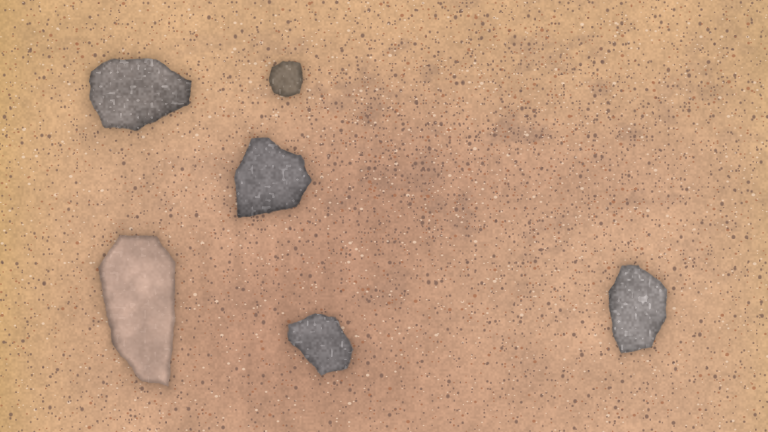
Write a Shadertoy shader that draws this texture.

```glsl
// Six stones resting on warm, speckled sand, seen from above.
// Sand is layered value noise with hashed flecks; stones are polygon
// distance fields with ragged rims, mineral grain and contact shadows.

float hash(vec2 cell) {
    uvec2 q = uvec2(ivec2(floor(cell))) * uvec2(1597u, 3797u);
    uint n = (q.x ^ q.y) * 2741u + q.y;
    n = (n ^ (n >> 15)) * 48271u;
    n = (n ^ (n >> 13)) * 69621u;
    return float((n ^ (n >> 16)) & 65535u) / 65535.0;
}

float noise(vec2 p) {
    vec2 i = floor(p), f = fract(p);
    f = f * f * (3.0 - 2.0 * f);
    return mix(mix(hash(i), hash(i + vec2(1, 0)), f.x),
               mix(hash(i + vec2(0, 1)), hash(i + vec2(1, 1)), f.x), f.y);
}

float fbm(vec2 p) {
    float sum = 0.0, amp = 0.5;
    for (int i = 0; i < 4; i++) {
        sum += amp * noise(p);
        p = mat2(1.6, 1.2, -1.2, 1.6) * p + 17.0;
        amp *= 0.5;
    }
    return sum / 0.9375;
}

// Soft elliptical weight, 1 at the centre
float blob(vec2 p, vec2 centre, vec2 radius) {
    vec2 d = (p - centre) / radius;
    return exp(-dot(d, d));
}

float polygonDistance(vec2 p, vec2 v[8]) {
    float d = dot(p - v[0], p - v[0]), side = 1.0;
    for (int i = 0, j = 7; i < 8; j = i, i++) {
        vec2 e = v[j] - v[i], w = p - v[i];
        vec2 b = w - e * clamp(dot(w, e) / dot(e, e), 0.0, 1.0);
        d = min(d, dot(b, b));
        bvec3 c = bvec3(p.y >= v[i].y, p.y < v[j].y, e.x * w.y > e.y * w.x);
        if (all(c) || all(not(c))) side = -side;
    }
    return side * sqrt(d);
}

// Sparse grains, one candidate per cell, tinted dark, rusty or pale
vec3 flecks(vec3 col, vec2 p, float scale, float density, float pixel) {
    vec2 g = p * scale, id = floor(g);
    float kind = hash(id + 71.0), size = mix(0.12, 0.28, hash(id + 33.0));
    vec2 centre = 0.3 + 0.4 * vec2(hash(id + 5.0), hash(id + 19.0));
    float d = length((fract(g) - centre) * vec2(1.0, 0.8 + 0.5 * kind)) - size;
    float mask = 1.0 - smoothstep(-pixel * scale, pixel * scale, d);
    vec3 tint = kind < 0.55 ? vec3(0.47, 0.37, 0.33)
              : kind < 0.78 ? vec3(0.66, 0.43, 0.31) : vec3(0.95, 0.84, 0.74);
    return mix(col, tint, mask * 0.75 * step(hash(id + 101.0), density));
}

vec3 sand(vec2 p, float pixel) {
    // Broad colour: yellow margins, rosy middle, dusky hollows
    vec3 col = mix(vec3(0.825, 0.66, 0.535), vec3(0.835, 0.675, 0.50),
                   smoothstep(0.55, 1.0, p.y) * 0.7);
    col = mix(col, vec3(0.80, 0.65, 0.44), 0.8 * exp(-p.x * 7.0));
    col = mix(col, vec3(0.80, 0.66, 0.48), 0.6 * exp((p.x - 1.78) * 10.0));
    float dusk = 0.75 * blob(p, vec2(0.62, 0.22), vec2(0.32, 0.30))
               + 0.65 * blob(p, vec2(0.88, 0.55), vec2(0.28, 0.28))
               + 0.40 * blob(p, vec2(1.02, 0.05), vec2(0.35, 0.20))
               + 0.30 * blob(p, vec2(1.30, 0.60), vec2(0.30, 0.12));
    col = mix(col, vec3(0.72, 0.55, 0.455), min(dusk, 0.85));

    // Mottling, vertical rake marks and small dark drifts
    float mottle = fbm(p * 9.0);
    col *= 0.94 + 0.12 * mottle;
    float rake = noise(vec2(p.x * 38.0, p.y * 5.0)) - 0.5;
    col *= 1.0 + 0.08 * rake * blob(p, vec2(0.55, 0.3), vec2(0.45, 0.35));
    float grit = 0.12 + 0.6 * blob(p, vec2(1.1, 0.68), vec2(0.55, 0.35));
    float drift = smoothstep(0.53, 0.75, fbm(p * vec2(13.0, 19.0) + 40.0));
    col = mix(col, vec3(0.57, 0.46, 0.40), 0.55 * drift * grit);

    col *= 1.0 + 0.09 * (noise(p * 210.0) - 0.5) + 0.06 * (noise(p * 90.0) - 0.5);
    for (int i = 0; i < 3; i++)
        col = flecks(col, p + float(i) * 3.7, 65.0 + 38.0 * float(i),
                     0.07 + 0.20 * grit + 0.15 * drift * grit, pixel);
    return col;
}

// Shadow beneath, then a grainy body that darkens toward shadeDir
vec3 stone(vec3 col, vec2 p, vec2 v[8], vec3 tint, vec2 shadeDir, float grain, float pixel) {
    vec2 centre = vec2(0.0);
    for (int i = 0; i < 8; i++) centre += v[i] / 8.0;
    float d = polygonDistance(p, v) - 0.003 + 0.010 * (fbm(p * 38.0) - 0.5);
    col *= 1.0 - 0.22 * exp(-max(d, 0.0) * 75.0);
    float slope = dot(p - centre, shadeDir) + 0.03 * (fbm(p * 28.0) - 0.5);
    vec3 body = tint * (0.82 + 0.36 * fbm(p * 24.0));
    body *= 1.0 - 0.22 * smoothstep(0.03, 0.075, slope);
    body *= mix(0.78, 1.0, smoothstep(0.0, 0.014, -d));
    body += grain * (noise(p * 170.0) - 0.5);
    body += grain * 1.2 * smoothstep(0.72, 0.95, noise(p * 125.0 + 9.0));
    return mix(col, body, 1.0 - smoothstep(-pixel, pixel, d));
}

void mainImage(out vec4 fragColor, in vec2 fragCoord) {
    vec2 p = fragCoord / iResolution.y;
    float pixel = 1.0 / iResolution.y;
    vec3 grey = vec3(0.535, 0.495, 0.475), slate = vec3(0.49, 0.465, 0.465);
    vec3 col = sand(p, pixel);

    // Upper stones
    col = stone(col, p, vec2[8](vec2(.213,.833), vec2(.259,.861), vec2(.359,.861), vec2(.438,.810),
        vec2(.435,.762), vec2(.317,.701), vec2(.245,.708), vec2(.208,.769)), grey, vec2(0.6, -0.7), 0.11, pixel);
    col = stone(col, p, vec2[8](vec2(.632,.843), vec2(.655,.856), vec2(.690,.850), vec2(.697,.819),
        vec2(.690,.787), vec2(.667,.778), vec2(.637,.787), vec2(.627,.813)), vec3(0.53, 0.47, 0.41), vec2(0, -1), 0.06, pixel);
    col = stone(col, p, vec2[8](vec2(.585,.676), vec2(.622,.678), vec2(.650,.652), vec2(.694,.637),
        vec2(.718,.583), vec2(.685,.523), vec2(.553,.498), vec2(.545,.590)), slate, vec2(0.2, -0.8), 0.09, pixel);
    // Lower stones, the first one long and pale
    col = stone(col, p, vec2[8](vec2(.278,.454), vec2(.359,.449), vec2(.403,.394), vec2(.400,.259),
        vec2(.387,.109), vec2(.331,.120), vec2(.266,.201), vec2(.229,.380)), vec3(0.745, 0.625, 0.56), vec2(-0.6, -0.2), 0.03, pixel);
    col = stone(col, p, vec2[8](vec2(.671,.245), vec2(.731,.271), vec2(.775,.264), vec2(.817,.190),
        vec2(.801,.150), vec2(.745,.134), vec2(.704,.181), vec2(.669,.213)), slate, vec2(-0.7, -0.5), 0.10, pixel);
    col = stone(col, p, vec2[8](vec2(1.442,.380), vec2(1.477,.382), vec2(1.542,.329), vec2(1.539,.266),
        vec2(1.505,.199), vec2(1.440,.188), vec2(1.421,.225), vec2(1.412,.324)), vec3(0.57, 0.54, 0.53), vec2(-1, 0.1), 0.11, pixel);

    fragColor = vec4(clamp(col, 0.0, 1.0), 1.0);
}
```
